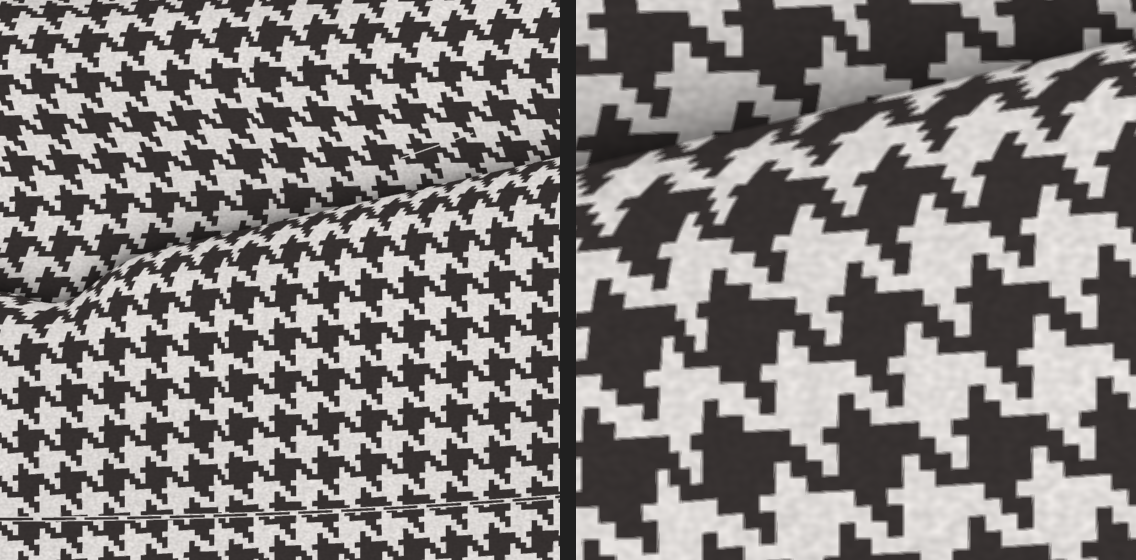
Left, the full canvas; right, a detail of the centre.
Give the GLSL for this pattern, as a three.js fragment shader.

```glsl
// Black and off-white houndstooth cloth with one deep diagonal fold.
// Each thread crossing is coloured by a 2/2 twill of four light and four dark
// threads; the two sides of the fold carry their own bent thread coordinates.

#define LIGHT vec3(0.865, 0.85, 0.84)
#define DARK vec3(0.213, 0.193, 0.19)
#define LOWER_REPEAT vec2(0.0765, 0.078)
#define UPPER_REPEAT vec2(0.081, 0.0727)
#define THREADS 8.0
#define SOFTNESS 0.0026
#define SAMPLES 4
#define GRAIN 0.11
#define WOBBLE 0.003
#define SHADOW 0.42

varying vec2 vUv;

vec2 hashGradient(vec2 cell) {
  vec2 h = vec2(dot(cell, vec2(127.1, 311.7)), dot(cell, vec2(269.5, 183.3)));
  return 2.0 * fract(sin(h) * 43758.5) - 1.0;
}

float gradientNoise(vec2 p) {
  vec2 i = floor(p), f = p - i;
  vec2 s = f * f * f * (f * (f * 6.0 - 15.0) + 10.0);
  vec2 e = vec2(1.0, 0.0);
  float low = mix(dot(hashGradient(i), f), dot(hashGradient(i + e), f - e), s.x);
  float high = mix(dot(hashGradient(i + e.yx), f - e.yx),
                   dot(hashGradient(i + 1.0), f - 1.0), s.x);
  return mix(low, high, s.y);
}

float foldHeight(float x) {
  float dip = (x - 0.11) / 0.085;
  return 0.49 + 0.23 * x - 0.055 * exp(-dip * dip);
}

// 1 on light threads, 0 on dark; the light star is centred on whole numbers
float houndstooth(vec2 repeats) {
  vec2 thread = floor((repeats + 0.25) * THREADS);
  vec2 isLight = step(mod(thread, THREADS), vec2(0.5 * THREADS - 0.5));
  float warpOnTop = step(mod(thread.x + thread.y, 4.0), 1.5);
  return mix(isLight.y, isLight.x, warpOnTop);
}

// Squeezes the light threads of the one column along the vertical join
float pinchColumn(float u) {
  return abs(u) < 0.5 ? u + 0.085 * sin(6.28318 * u) : u;
}

// Cloth below the fold: rolls away and leans right as it nears the edge
vec2 lowerThreads(vec2 p, float depth) {
  float lean = 0.08 * exp(-depth / 0.03);
  float roll = 0.6 * exp(-depth / 0.02);
  vec2 q = vec2(p.x - 0.395 - lean, p.y - 0.505 - 0.06 * (p.x - 0.395));
  return q / LOWER_REPEAT + vec2(0.0, roll);
}

// Cloth above the fold: columns sway, top left rolls out of view
vec2 upperThreads(vec2 p) {
  float sway = 0.466 - 0.027 * sin((p.y - 0.757) * 13.4);
  float roll = 0.5 * exp((p.y - 1.0) / 0.025) * smoothstep(0.5, 0.1, p.x);
  vec2 q = vec2(p.x - sway, p.y - 0.753 - 0.03 * (p.x - 0.466));
  return q / UPPER_REPEAT + vec2(0.0, roll);
}

// Fine pulled thread lying on the upper cloth
float pulledThread(vec2 p) {
  float along = (p.x - 0.715) / 0.13;
  float offset = abs(p.y - 0.717 - 0.045 * along);
  return step(offset, 0.0012) * step(0.0, along) * step(along, 1.0);
}

vec3 cloth(vec2 p) {
  float depth = foldHeight(p.x) - p.y;
  vec2 bent = p + WOBBLE * vec2(gradientNoise(p * 9.0), gradientNoise(p * 9.0 + 31.0));
  float tone, shade;
  if (depth > 0.0) {
    vec2 repeats = lowerThreads(bent, depth);
    tone = houndstooth(vec2(pinchColumn(repeats.x), repeats.y));
    // Horizontal seam: pale line with a dashed dark core
    float seam = abs(p.y - 0.073 - 0.04 * p.x * p.x);
    float dash = step(0.2, fract(repeats.x + 0.4)) * step(seam, 0.0022);
    tone = seam < 0.0045 ? 1.0 - dash : tone;
    shade = 1.0 - 0.1 * exp(-depth / 0.012);
  } else {
    vec2 repeats = upperThreads(bent);
    tone = houndstooth(vec2(pinchColumn(repeats.x), repeats.y));
    tone = max(tone, pulledThread(p));
    float strength = SHADOW * mix(1.25, 0.8, p.x);
    shade = 1.0 - strength * exp(depth / 0.028);
    shade -= 0.07 * smoothstep(0.94, 1.0, p.y) * (1.0 - p.x);
  }
  return mix(DARK, LIGHT, tone) * shade;
}

void main() {
  // Average a small square of samples to soften the thread steps
  vec3 colour = vec3(0.0);
  for (int i = 0; i < SAMPLES; i++) {
    for (int j = 0; j < SAMPLES; j++) {
      vec2 jitter = (vec2(float(i), float(j)) + 0.5) / float(SAMPLES) - 0.5;
      colour += cloth(vUv + jitter * SOFTNESS);
    }
  }
  colour /= float(SAMPLES * SAMPLES);

  // Woven grain and broad unevenness
  float grain = gradientNoise(vUv * vec2(150.0, 190.0)) + 0.6 * gradientNoise(vUv * 75.0);
  float uneven = gradientNoise(vUv * 3.5);
  gl_FragColor = vec4(colour * (1.0 + GRAIN * grain + 0.04 * uneven), 1.0);
}
```
